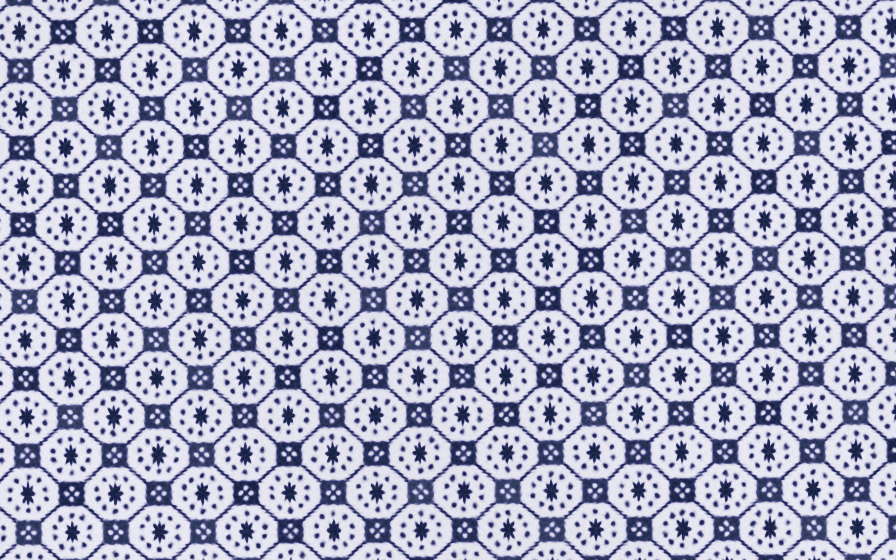
Give the GLSL for this pattern, as a WebGL 1 fragment shader.

```glsl
precision highp float;
uniform vec2 u_resolution;

#define PERIOD vec2(0.1558, 0.1375)
#define ANCHOR vec2(0.8215, 0.5345)
#define SKEW vec2(0.018, -0.006)
#define SQUARE_HALF vec2(0.146, 0.138)
#define LINE_HALF 0.015
#define RING_RADII vec2(0.215, 0.195)
#define DOT_COUNT 10.0
#define DOT_RADIUS 0.025
#define CLOTH vec3(0.90, 0.90, 0.94)
#define EDGE_INK vec3(0.18, 0.19, 0.42)
#define CORE_INK vec3(0.11, 0.15, 0.28)
#define BLEED 0.014

const float TAU = 6.28318;

float hash(vec2 p) {
  return fract(sin(dot(p, vec2(127.1, 311.7))) * 4375.85);
}

vec2 hash2(vec2 p) {
  return vec2(hash(p), hash(p + 17.3));
}

// Distance to the nearest scattered point
float cellular(vec2 p) {
  vec2 cell = floor(p);
  float nearest = 2.0;
  for (int j = -1; j <= 1; j++) {
    for (int i = -1; i <= 1; i++) {
      vec2 c = cell + vec2(float(i), float(j));
      nearest = min(nearest, length(c + hash2(c) - p));
    }
  }
  return nearest;
}

// Staggered lattice: offset from the nearest site in xy, site id in zw
vec4 nearestSite(vec2 g) {
  vec2 id = floor(g + 0.5);
  vec2 off = abs(g - id);
  if (off.x + off.y > 0.5) id = floor(g) + 0.5;
  return vec4(g - id, id);
}

float box(vec2 p, vec2 halfSize) {
  vec2 d = abs(p) - halfSize;
  return length(max(d, 0.0)) + min(max(d.x, d.y), 0.0);
}

// Scalloped oval at the middle of each octagon
float medallion(vec2 p, vec2 id) {
  vec2 q = p / (vec2(0.076, 0.112) * (0.94 + 0.14 * hash2(id)));
  float angle = atan(q.x, q.y + 0.0001);
  float lobes = 0.9 + 0.19 * cos(8.0 * angle) + 0.06 * sin(5.0 * angle + TAU * hash(id));
  return (length(q) - lobes) * 0.085;
}

// Oval ring of slightly uneven dots
float dotRing(vec2 p, vec2 id) {
  vec2 q = p / RING_RADII;
  float stepAngle = TAU / DOT_COUNT;
  float k = floor(atan(q.x, q.y + 0.0001) / stepAngle + 0.5);
  vec2 seed = id * 7.0 + mod(k + DOT_COUNT, DOT_COUNT) * 3.1;
  vec2 center = RING_RADII * vec2(sin(k * stepAngle), cos(k * stepAngle));
  center += (hash2(seed) - 0.5) * 0.022;
  return length((p - center) * vec2(1.0, 0.9)) - DOT_RADIUS * (0.85 + 0.3 * hash(seed + 5.0));
}

// Four petals of the flower reserved from each square
float petals(vec2 p) {
  vec2 a = abs(p);
  vec2 folded = vec2(max(a.x, a.y), min(a.x, a.y));
  return length(folded - vec2(0.059, 0.0)) - 0.028;
}

void main() {
  vec2 p = gl_FragCoord.xy / u_resolution.y;
  vec2 d = p - ANCHOR;
  vec2 grid = (d + SKEW * d.yx) / PERIOD;
  vec2 aspect = vec2(1.0, PERIOD.y / PERIOD.x);
  vec2 fabric = grid * aspect;

  // Uneven printing at the ink edges
  float wobble = sin(fabric.x * 61.0 + 2.0 * sin(fabric.y * 37.0))
               + sin(fabric.y * 73.0 + 2.0 * sin(fabric.x * 43.0));
  wobble *= 0.0035;

  // Octagon contents and serrated outlines
  vec4 octagon = nearestSite(grid);
  vec2 local = octagon.xy * aspect;
  float motif = min(medallion(local, octagon.zw), dotRing(local, octagon.zw));
  float slope = length(1.0 / aspect);
  float outline = (0.5 - abs(octagon.x) - abs(octagon.y)) / slope - LINE_HALF;
  outline += 0.005 * sin(local.y * 140.0);

  // Solid squares at the crossings
  vec4 crossing = nearestSite(grid - vec2(0.5, 0.0));
  vec2 squareLocal = crossing.xy * aspect;
  float square = box(squareLocal, SQUARE_HALF);
  float blossom = petals(squareLocal);

  float shape = max(min(min(motif, outline), square), -blossom) + wobble;
  float soft = max(BLEED, 0.7 / (u_resolution.y * PERIOD.x));
  float ink = smoothstep(soft, -soft, shape);
  float core = smoothstep(0.0, -0.035, shape);

  // Mottled ink, with some squares printed paler
  float mottle = cellular(fabric * 22.0);
  float fade = 0.10 * hash(crossing.zw + 3.0) * step(square, 0.0);
  vec3 inkColor = mix(EDGE_INK, CORE_INK, core);
  inkColor += (mottle - 0.5) * 0.09 + fade;

  // Fine weave and slow shading of the cloth
  vec2 thread = sin(fabric * TAU * 19.0);
  float weave = 0.008 * thread.x * thread.y - 0.03 * (mottle - 0.5);
  float shade = 0.008 * sin(p.x * 5.0 + 1.5 * sin(p.y * 4.0));
  vec3 cloth = CLOTH + weave + shade;
  cloth -= vec3(0.10, 0.10, 0.05) * smoothstep(0.035, 0.0, shape);

  gl_FragColor = vec4(mix(cloth, inkColor, ink), 1.0);
}
```
